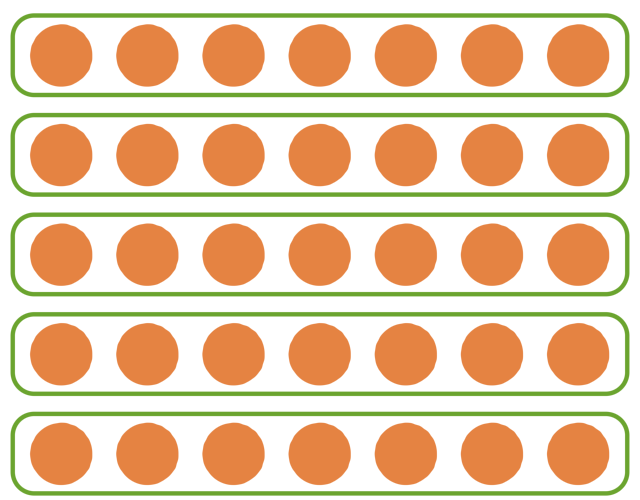
Give the GLSL for this pattern, as a WebGL 2 fragment shader.

```glsl
#version 300 es
precision highp float;
// Five rounded green frames stacked on white, each holding a row of seven orange dots.
// Every pixel is folded into its nearest row and column, then shaded by signed distances;
// a little angular noise roughens the dot outlines.

#define COLUMNS 7.0
#define ROWS 5.0
#define PITCH vec2(0.1723, 0.1992)
#define GRID_CENTER vec2(-0.0004, -0.0094)
#define DOT_RADIUS 0.0622
#define DOT_ROUGHNESS 0.0010
#define FRAME_CENTER vec2(0.0, -0.0089)
#define FRAME_HALF_SIZE vec2(0.6145, 0.0795)
#define CORNER_RADIUS 0.0430
#define LINE_WIDTH 0.0088
#define ASPECT 1.28

uniform vec2 u_resolution;
out vec4 fragColor;

const vec3 PAPER = vec3(1.0);
const vec3 ORANGE = vec3(0.898, 0.514, 0.259);
const vec3 GREEN = vec3(0.420, 0.643, 0.184);
const float TAU = 6.2831853;

float hash(float n) {
  n = fract(n * 0.1031);
  n *= n + 33.33;
  n *= n + n;
  return fract(n);
}

// Smooth noise around a circle, periodic over the given number of steps
float ringNoise(float angle, float steps) {
  float t = fract(angle / TAU) * steps;
  float i = floor(t);
  float a = hash(mod(i, steps) + 1.0);
  float b = hash(mod(i + 1.0, steps) + 1.0);
  return mix(a, b, smoothstep(0.0, 1.0, t - i)) - 0.5;
}

float roundedBox(vec2 p, vec2 halfSize, float radius) {
  vec2 q = abs(p) - halfSize + radius;
  return length(max(q, 0.0)) + min(max(q.x, q.y), 0.0) - radius;
}

// Offset from the nearest cell center of a finite, centered grid of odd counts
vec2 foldGrid(vec2 p, vec2 count) {
  vec2 last = 0.5 * (count - 1.0);
  return p - PITCH * clamp(floor(p / PITCH + 0.5), -last, last);
}

float coverage(float dist, float pixel) {
  return 1.0 - smoothstep(-0.75 * pixel, 0.75 * pixel, dist);
}

void main() {
  // Centered coordinates, one unit per design height
  float unit = min(u_resolution.y, u_resolution.x / ASPECT);
  vec2 p = (gl_FragCoord.xy - 0.5 * u_resolution) / unit;
  float pixel = 1.0 / unit;

  // Frames: one wide outline per row
  vec2 framePos = foldGrid(p - FRAME_CENTER, vec2(1.0, ROWS));
  float frame = abs(roundedBox(framePos, FRAME_HALF_SIZE, CORNER_RADIUS));
  frame -= 0.5 * LINE_WIDTH;

  // Dots: slightly uneven discs
  vec2 dotPos = foldGrid(p - GRID_CENTER, vec2(COLUMNS, ROWS));
  float angle = atan(dotPos.y, dotPos.x);
  float disc = length(dotPos) - DOT_RADIUS;
  disc += DOT_ROUGHNESS * ringNoise(angle, 40.0);

  vec3 color = mix(PAPER, GREEN, coverage(frame, pixel));
  color = mix(color, ORANGE, coverage(disc, pixel));
  fragColor = vec4(color, 1.0);
}
```
